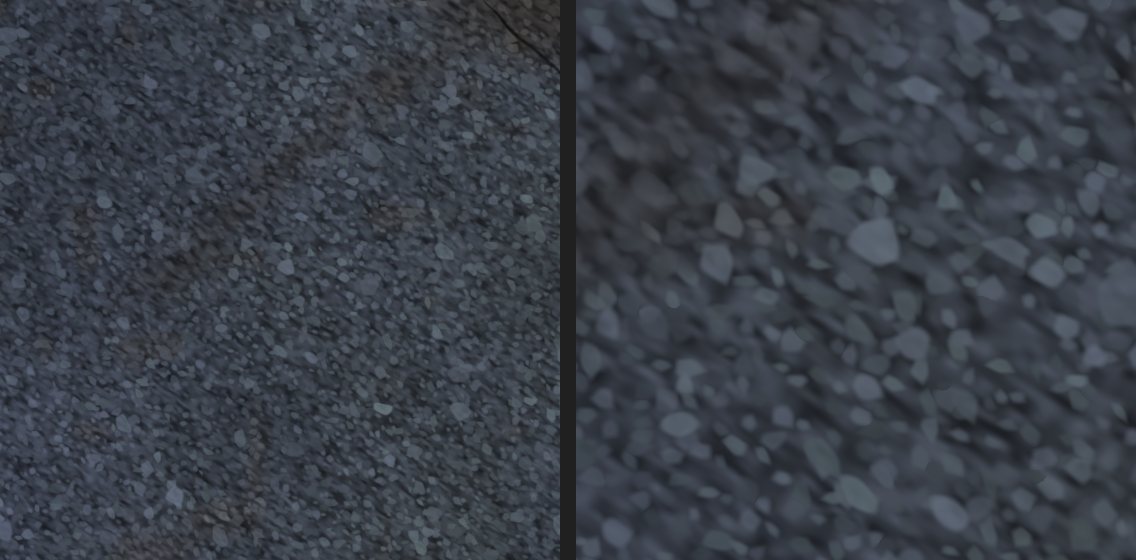
Left, the full canvas; right, a detail of the centre.
Give the GLSL for this texture, as a Shadertoy shader.

```glsl
// Worn dark asphalt: slanted fine grain under three sizes of soft, chipped stones.
// Stones are smooth intersections of half-planes scattered on jittered grids;
// broad noise shifts the light, with a dusty diagonal band and a corner crack.

vec3 hash3(vec2 cell) {
    vec3 q = fract(vec3(cell.xyx) * vec3(0.1031, 0.1030, 0.0973));
    q += dot(q, q.yxz + 33.33);
    return fract((q.xxy + q.yzz) * q.zyx);
}

float valueNoise(vec2 p) {
    vec2 cell = floor(p), f = fract(p);
    f = f * f * (3.0 - 2.0 * f);
    float low = mix(hash3(cell).x, hash3(cell + vec2(1, 0)).x, f.x);
    float high = mix(hash3(cell + vec2(0, 1)).x, hash3(cell + vec2(1, 1)).x, f.x);
    return mix(low, high, f.y);
}

mat2 rotation(float angle) {
    float c = cos(angle), s = sin(angle);
    return mat2(c, s, -s, c);
}

// Signed distance to a chipped stone with five rounded sides
float stoneDistance(vec2 d, float radius, vec2 key) {
    float total = 0.0;
    for (int side = 0; side < 5; side++) {
        vec3 h = hash3(key + float(side) * 17.0);
        float angle = (float(side) + 0.6 * h.x) * 1.2566;
        float plane = dot(d, vec2(cos(angle), sin(angle))) - radius * mix(0.75, 1.15, h.y);
        total += exp(14.0 * plane);
    }
    return log(total) / 14.0;
}

// One scattered layer: x = coverage, y = tone, z = tint
vec3 stoneLayer(vec2 p, float cells, float density, float seed) {
    vec2 grid = p * cells, home = floor(grid);
    float softness = cells * 0.0024;
    vec3 best = vec3(0.0);
    for (int y = -1; y <= 1; y++)
    for (int x = -1; x <= 1; x++) {
        vec2 cell = home + vec2(x, y);
        vec3 place = hash3(cell + seed);
        if (place.z > density) continue;
        vec3 form = hash3(cell + seed + 137.0);
        vec2 d = grid - cell - 0.15 - 0.7 * place.xy;
        d = rotation((form.z - 0.5) * 1.5) * d;
        d.y *= mix(1.1, 1.75, form.x);
        float radius = mix(0.28, 0.52, form.y * form.y);
        float dist = stoneDistance(d, radius, cell + seed + 291.0);
        float cover = smoothstep(softness, -softness, dist);
        if (cover > best.x) best = vec3(cover, fract(form.z * 7.0), form.x);
    }
    return best;
}

void mainImage(out vec4 fragColor, in vec2 fragCoord) {
    vec2 p = fragCoord / iResolution.y;
    vec2 slanted = rotation(0.58) * p + 3.0;

    // Fine binder grain, stretched from upper left to lower right
    vec2 wobble = 0.006 * vec2(valueNoise(p * 45.0), valueNoise(p * 45.0 + 60.0));
    float fine = valueNoise((slanted + wobble) * vec2(85.0, 185.0));
    float coarse = valueNoise((slanted + wobble) * vec2(52.0, 105.0) + 40.0);
    float light = 0.218 + 0.13 * (fine - 0.5) + 0.11 * (coarse - 0.5);

    // Dusty diagonal band where the stones are partly buried
    float bandOffset = dot(p - vec2(0.2, 0.43), vec2(-0.65, 0.76));
    bandOffset += 0.06 * (valueNoise(p * 9.0) - 0.5);
    float band = exp(-bandOffset * bandOffset * 700.0) * smoothstep(0.1, 0.35, p.x);
    float exposed = (1.0 - 0.5 * band) * mix(0.65, 1.0, valueNoise(p * 8.0 + 20.0));

    // Small, medium and large stones
    float green = 0.0;
    for (int i = 0; i < 3; i++) {
        float size = float(i);
        float cells = i == 0 ? 62.0 : (i == 1 ? 40.0 : 27.0);
        float density = i == 0 ? 0.95 : (i == 1 ? 0.42 : 0.13);
        vec3 stone = stoneLayer(slanted, cells, density, 11.0 + size * 53.0);
        float tone = mix(0.235, 0.365, stone.y) + 0.03 * size;
        tone += 0.03 * (fine - 0.5);
        float cover = stone.x * exposed * 0.92;
        light = mix(light, tone, cover);
        green = mix(green, stone.z, cover);
    }

    // Broad unevenness of wear
    float wear = valueNoise(p * 4.0 + 7.0) * 0.6 + valueNoise(p * 11.0 + 3.0) * 0.4;
    light *= 0.92 + 0.2 * wear - 0.06 * band;
    light *= 0.97 + 0.05 * smoothstep(0.0, 1.0, p.x + 0.5 - p.y * 0.5);

    // Cool binder, greener stones, and more blue toward the left
    float cool = smoothstep(0.9, 0.0, p.x) * 0.06 + 0.05 * valueNoise(p * 6.0 + 50.0);
    vec3 color = light * vec3(0.9, 1.0, 1.06 + cool);
    color *= mix(vec3(1.0, 0.985, 1.03), vec3(0.98, 1.02, 0.98), green);

    // Brown dust on the band, in scattered spots and around the crack
    float spots = smoothstep(0.74, 0.95, valueNoise(p * 13.0 + 80.0));
    float corner = smoothstep(0.2, 0.02, length((p - vec2(0.98, 0.99)) * vec2(0.9, 1.2)));
    float dust = clamp(0.3 * band + 0.35 * spots + 0.8 * corner, 0.0, 1.0);
    color = mix(color, light * vec3(1.04, 0.97, 0.93), dust);
    color *= 1.0 - 0.22 * corner;

    // Thin crack across the upper right corner
    float crack = dot(p - vec2(0.93, 0.935), vec2(0.68, 0.73));
    crack += 0.012 * (valueNoise(p * 24.0) - 0.5);
    float crackWidth = 0.0035 * smoothstep(0.82, 0.93, p.x);
    color *= 1.0 - 0.6 * smoothstep(crackWidth + 0.002, 0.0, abs(crack)) * smoothstep(0.82, 0.9, p.x);

    fragColor = vec4(color, 1.0);
}
```
